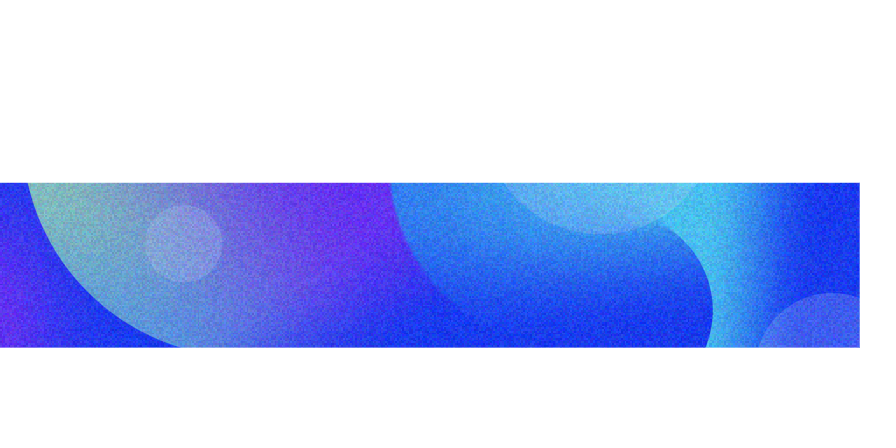
A Shadertoy shader for this background:

```glsl
// Grainy gradient banner on white: overlapping blue, violet and teal shapes with translucent discs.

// Geometry in canvas heights, origin at the lower left (x 0..2, y 0..1)
const vec2 BAND_MIN = vec2(-0.1, 0.224);
const vec2 BAND_MAX = vec2(1.919, 0.592);

// Circles as center x, center y, radius
const vec3 LEAF = vec3(0.547, 0.700, 0.497);
const vec3 BOWL = vec3(1.281, 0.635, 0.412);
const vec3 FOLD = vec3(1.372, 0.307, 0.219);
const vec3 SMALL_DISC = vec3(0.410, 0.456, 0.086);
const vec3 TOP_DISC = vec3(1.341, 0.738, 0.261);
const vec3 CORNER_DISC = vec3(1.857, 0.175, 0.171);

const vec3 WHITE = vec3(1.0);
const vec3 DEEP_BLUE = vec3(0.10, 0.23, 0.93);
const vec3 CYAN = vec3(0.29, 0.75, 0.93);
const vec3 VIOLET = vec3(0.39, 0.20, 0.94);
const vec3 TEAL = vec3(0.51, 0.73, 0.74);
const vec3 STEEL = vec3(0.35, 0.59, 0.86);
const vec3 DISC_TINT = vec3(0.75, 0.82, 0.95);

const float DISC_ALPHA = 0.22;
const float GRAIN_CELLS = 256.0;
const float GRAIN_AMOUNT = 0.14;

// Sine-free hash giving three values in 0..1
vec3 hash32(vec2 p) {
    vec3 q = fract(p.xyx * vec3(0.1031, 0.1030, 0.0973));
    q += dot(q, q.yxz + 33.33);
    return fract((q.xxy + q.yzz) * q.zyx);
}

float circleDistance(vec2 p, vec3 circle) {
    return length(p - circle.xy) - circle.z;
}

// Coverage inside a distance field, with edge half-width w
float inside(float d, float w) {
    return 1.0 - smoothstep(-w, w, d);
}

// Violet glow in the lower left corner
vec3 cornerColor(vec2 p) {
    vec2 q = (p - vec2(-0.02, 0.28)) / vec2(0.16, 0.26);
    return mix(DEEP_BLUE, VIOLET, exp(-dot(q, q)));
}

// Teal leaf running through violet into deep blue
vec3 leafColor(vec2 p) {
    vec3 rim = mix(STEEL, TEAL, smoothstep(0.22, 0.60, p.y));
    float toViolet = smoothstep(0.18, 0.90, p.x + 0.6 * (p.y - 0.4));
    float toBlue = smoothstep(0.42, 0.98, p.x - 1.6 * (p.y - 0.25));
    return mix(mix(rim, VIOLET, toViolet), DEEP_BLUE, toBlue);
}

// Light from above, strongest toward the right
vec3 bowlColor(vec2 p) {
    float glow = smoothstep(0.23, 0.60, p.y - 0.12 * (p.x - 1.2));
    return mix(DEEP_BLUE, CYAN, glow * mix(0.52, 0.95, smoothstep(0.87, 1.40, p.x)));
}

// Cyan stream behind the fold, fading to the right
vec3 streamColor(vec2 p) {
    return mix(CYAN, DEEP_BLUE, smoothstep(1.55, 1.82, p.x + 0.1 * (0.4 - p.y)));
}

vec3 addDisc(vec3 color, vec2 p, vec3 disc, float aa) {
    return mix(color, DISC_TINT, DISC_ALPHA * inside(circleDistance(p, disc), aa));
}

void mainImage(out vec4 fragColor, in vec2 fragCoord) {
    vec2 p = fragCoord / iResolution.y;
    float aa = 0.75 / iResolution.y;

    // Right side: the fold is crisp on its right and melts toward its top
    float foldWidth = mix(0.08, aa, smoothstep(1.40, 1.51, p.x));
    float beyondFold = 1.0 - inside(circleDistance(p, FOLD), foldWidth);
    beyondFold *= smoothstep(1.30, 1.50, p.x);
    vec3 color = mix(bowlColor(p), streamColor(p), beyondFold);

    // Left side: leaf and corner glow, bounded by the rim of the bowl
    float leafEdge = circleDistance(p, LEAF);
    float leafMask = p.x > LEAF.x ? 1.0 : inside(leafEdge, aa);
    vec3 left = mix(cornerColor(p), leafColor(p), leafMask);
    float bowlMask = p.x > BOWL.x ? 1.0 : inside(circleDistance(p, BOWL), 0.006);
    color = mix(left, color, bowlMask);

    // Translucent discs
    color = addDisc(color, p, SMALL_DISC, aa);
    color = addDisc(color, p, TOP_DISC, aa);
    color = addDisc(color, p, CORNER_DISC, aa);

    // Colored grain
    color += GRAIN_AMOUNT * (hash32(floor(p * GRAIN_CELLS)) - 0.5);

    // Band on white
    vec2 outer = max(BAND_MIN - p, p - BAND_MAX);
    float band = inside(max(outer.x, outer.y), aa);
    fragColor = vec4(mix(WHITE, clamp(color, 0.0, 1.0), band), 1.0);
}
```
